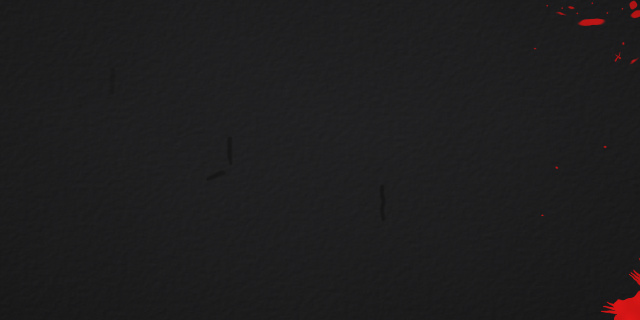
Reproduce this background procedurally as a WebGL 1 fragment shader.

```glsl
precision highp float;
uniform vec2 u_resolution;

float hash(vec2 p) {
  p = fract(p * vec2(0.1031, 0.1137));
  p += dot(p, p.yx + 33.33);
  return fract((p.x + p.y) * p.x * 7.31 + p.y * 5.17);
}

float noise(vec2 p) {
  vec2 i = floor(p), f = fract(p);
  f = f * f * (3.0 - 2.0 * f);
  return mix(mix(hash(i), hash(i + vec2(1.0, 0.0)), f.x),
             mix(hash(i + vec2(0.0, 1.0)), hash(i + 1.0), f.x), f.y);
}

float fbm(vec2 p) {
  float sum = 0.0, amp = 0.5;
  for (int i = 0; i < 4; i++) {
    sum += amp * noise(p);
    p = p * 2.03 + 17.1;
    amp *= 0.5;
  }
  return sum;
}

// Approximate distance to a tilted ellipse
float blot(vec2 p, vec2 center, vec2 radii, float tilt) {
  p -= center;
  float c = cos(tilt), s = sin(tilt);
  p = vec2(c * p.x + s * p.y, c * p.y - s * p.x);
  return (length(p / radii) - 1.0) * min(radii.x, radii.y);
}

// Distance to a stroke that narrows from a to b
float spike(vec2 p, vec2 a, vec2 b, float width) {
  vec2 ab = b - a;
  float t = clamp(dot(p - a, ab) / dot(ab, ab), 0.0, 1.0);
  return length(p - a - ab * t) - width * (1.0 - 0.75 * t);
}

// Soft dark crease between two points
float crease(vec2 p, vec2 a, vec2 b) {
  p.x += 0.008 * (noise(p * 35.0) - 0.5);
  return 1.0 - smoothstep(0.0, 0.009, spike(p, a, b, 0.003));
}

float splashes(vec2 p) {
  vec2 q = p + 0.005 * (vec2(noise(p * 75.0), noise(p * 75.0 + 40.0)) - 0.5);

  // Upper drops
  float d = blot(q, vec2(1.849, 0.931), vec2(0.041, 0.011), 0.06);
  d = min(d, blot(q, vec2(1.753, 0.958), vec2(0.012, 0.003), -0.25));
  d = min(d, blot(q, vec2(1.784, 0.976), vec2(0.009, 0.004), -0.2));
  d = min(d, blot(q, vec2(1.980, 0.984), vec2(0.011, 0.012), 0.0));
  d = min(d, blot(q, vec2(1.988, 0.956), vec2(0.019, 0.010), 0.4));
  d = min(d, blot(q, vec2(1.981, 0.810), vec2(0.012, 0.003), 0.55));
  d = min(d, spike(q, vec2(1.938, 0.818), vec2(1.922, 0.828), 0.003));
  d = min(d, spike(q, vec2(1.926, 0.812), vec2(1.938, 0.836), 0.003));

  // Stray drops
  d = min(d, blot(p, vec2(1.948, 0.864), vec2(0.003, 0.004), 0.0));
  d = min(d, blot(p, vec2(1.891, 0.541), vec2(0.004, 0.003), 0.0));
  d = min(d, blot(p, vec2(1.740, 0.476), vec2(0.004, 0.003), -0.5));
  d = min(d, blot(p, vec2(1.672, 0.848), vec2(0.003, 0.002), 0.0));
  d = min(d, blot(p, vec2(1.695, 0.327), vec2(0.003, 0.002), 0.0));

  // Fine specks along the top
  for (int i = 0; i < 6; i++) {
    float k = float(i);
    vec2 speck = vec2(1.71 + 0.047 * k, 0.972 + 0.018 * sin(k * 2.4 + 0.6));
    d = min(d, length(p - speck) - 0.0022);
  }

  // Corner splatter with ragged arms
  float rim = 0.098 + 0.030 * (noise(p * 42.0) - 0.5);
  d = min(d, length(q - vec2(2.015, -0.005)) - rim);
  for (int i = 0; i < 3; i++) {
    float k = float(i);
    d = min(d, spike(q, vec2(1.935, 0.022 + 0.008 * k),
                     vec2(1.878 + 0.009 * k, 0.029 + 0.013 * k), 0.006));
    d = min(d, spike(q, vec2(2.010, 0.105 + 0.011 * k),
                     vec2(1.967 + 0.007 * k, 0.143 + 0.006 * k), 0.006));
  }
  d = min(d, spike(q, vec2(2.008, 0.170), vec2(1.996, 0.190), 0.005));
  return d;
}

void main() {
  vec2 p = gl_FragCoord.xy / u_resolution.y;
  p.x += 2.0 - u_resolution.x / u_resolution.y;
  float pixel = 1.0 / u_resolution.y;

  // Dark wall with a broad, faint glow
  float glow = exp(-dot((p - vec2(0.98, 0.64)) * vec2(0.65, 1.1),
                        (p - vec2(0.98, 0.64)) * vec2(0.65, 1.1)));
  vec3 color = mix(vec3(0.078, 0.078, 0.082), vec3(0.126, 0.126, 0.132), glow);
  color *= 0.97 + 0.06 * fbm(p * 5.0);

  // Embossed leathery grain
  vec2 grain = p * vec2(65.0, 85.0);
  color += 0.028 * (fbm(grain) - fbm(grain + vec2(0.35, -0.45)));

  // Creases
  float dark = 0.5 * crease(p, vec2(0.352, 0.780), vec2(0.352, 0.710));
  dark = max(dark, crease(p, vec2(0.716, 0.565), vec2(0.720, 0.490)));
  dark = max(dark, crease(p, vec2(0.698, 0.460), vec2(0.650, 0.440)));
  dark = max(dark, crease(p, vec2(1.196, 0.415), vec2(1.197, 0.315)));
  color *= 1.0 - 0.28 * dark;

  // Red paint
  float paint = 1.0 - smoothstep(-0.7 * pixel, 0.7 * pixel, splashes(p));
  vec3 red = mix(vec3(0.82, 0.08, 0.08), vec3(0.70, 0.08, 0.08),
                 smoothstep(0.0, 0.9, p.y));
  red *= 0.94 + 0.12 * noise(p * 30.0);
  gl_FragColor = vec4(mix(color, red, paint), 1.0);
}
```
